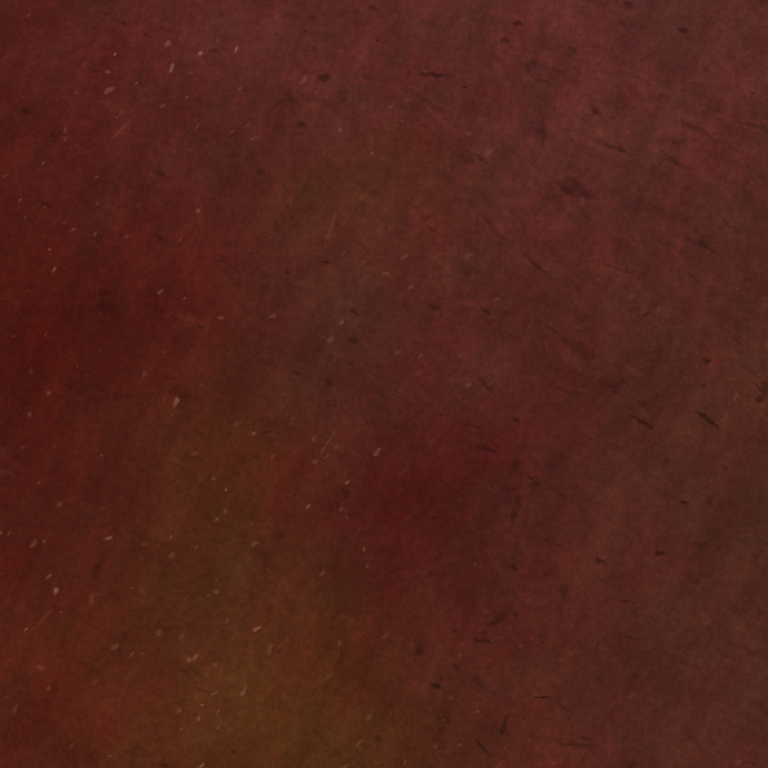
This texture is drawn by a Shadertoy shader. Its source:

```glsl
vec2 hash2(vec2 p) {
    vec3 q = fract(p.xyx * vec3(0.1031, 0.1030, 0.0973));
    q += dot(q, q.yzx + 33.33);
    return fract((q.xx + q.yz) * q.zy);
}

float gradientNoise(vec2 p) {
    vec2 i = floor(p), f = fract(p);
    vec2 u = f * f * f * (f * (f * 6.0 - 15.0) + 10.0);
    vec2 e = vec2(0.0, 1.0);
    float a = dot(hash2(i) * 2.0 - 1.0, f);
    float b = dot(hash2(i + e.yx) * 2.0 - 1.0, f - e.yx);
    float c = dot(hash2(i + e.xy) * 2.0 - 1.0, f - e.xy);
    float d = dot(hash2(i + e.yy) * 2.0 - 1.0, f - e.yy);
    return mix(mix(a, b, u.x), mix(c, d, u.x), u.y);
}

float fbm(vec2 p) {
    float sum = 0.0, amp = 0.6;
    for (int i = 0; i < 5; i++) {
        sum += amp * gradientNoise(p);
        p = mat2(1.6, 1.2, -1.2, 1.6) * p + 7.3;
        amp *= 0.6;
    }
    return sum;
}

// Coordinates along and across a direction
vec2 turn(vec2 p, float angle) {
    float c = cos(angle), s = sin(angle);
    return vec2(c * p.x + s * p.y, c * p.y - s * p.x);
}

// Soft elliptical patch of paint
float patchAt(vec2 p, vec2 center, vec2 radius) {
    vec2 d = (p - center) / radius;
    return exp(-dot(d, d));
}

// Scattered ragged dashes, one candidate per cell
float marks(vec2 p, float cells, float share, float angle, vec2 size, float seed) {
    vec2 ragged = 1.1 * vec2(gradientNoise(p * 95.0 + seed), gradientNoise(p * 95.0 - seed));
    vec2 cell = floor(p * cells);
    float cover = 0.0;
    for (int y = -1; y <= 1; y++)
    for (int x = -1; x <= 1; x++) {
        vec2 id = cell + vec2(x, y);
        vec2 place = hash2(id + seed), kind = hash2(id + seed + 41.7);
        vec2 d = turn(p - (id + place) / cells, angle + (kind.x - 0.5) * 0.9);
        d = d / (size * (0.45 + 0.9 * kind.y)) + ragged;
        float present = step(hash2(id - seed + 90.0).x, share);
        cover = max(cover, present * (0.3 + 0.7 * place.x) * smoothstep(1.15, 0.25, length(d)));
    }
    return cover;
}

void mainImage(out vec4 fragColor, in vec2 fragCoord) {
    vec2 uv = fragCoord / iResolution.xy;
    vec2 p = uv + 0.13 * vec2(fbm(uv * 6.0), fbm(uv * 6.0 + 31.0));

    // Broad fields of red, rose, brown and olive
    vec3 color = vec3(0.320, 0.132, 0.112);
    color = mix(color, vec3(0.285, 0.092, 0.068), patchAt(p, vec2(0.03, 0.56), vec2(0.25, 0.36)));
    color = mix(color, vec3(0.365, 0.178, 0.158), 0.95 * patchAt(p, vec2(0.80, 0.95), vec2(0.42, 0.30)));
    color = mix(color, vec3(0.350, 0.160, 0.142), 0.75 * patchAt(p, vec2(0.38, 0.97), vec2(0.26, 0.16)));
    color = mix(color, vec3(0.295, 0.158, 0.118), patchAt(p, vec2(0.97, 0.30), vec2(0.22, 0.42)));
    color = mix(color, vec3(0.295, 0.155, 0.122), 0.9 * patchAt(p, vec2(0.46, 0.56), vec2(0.11, 0.15)));
    color = mix(color, vec3(0.310, 0.150, 0.095), 0.7 * patchAt(p, vec2(0.46, 0.75), vec2(0.14, 0.09)));
    color = mix(color, vec3(0.320, 0.125, 0.078), 0.85 * patchAt(p, vec2(0.08, 0.08), vec2(0.20, 0.22)));
    color = mix(color, vec3(0.310, 0.150, 0.085), 0.9 * patchAt(p, vec2(0.30, 0.36), vec2(0.12, 0.19)));
    color = mix(color, vec3(0.312, 0.172, 0.080), 0.95 * patchAt(p, vec2(0.38, 0.04), vec2(0.23, 0.21)));
    color = mix(color, vec3(0.290, 0.095, 0.078), 0.85 * patchAt(p, vec2(0.53, 0.34), vec2(0.11, 0.16)));

    // Drifts between red and brown, and between light and dark
    float drift = fbm(uv * 6.0 + 80.0) + 0.6 * fbm(turn(uv, 0.9) * vec2(8.0, 22.0) + 15.0);
    color += drift * vec3(-0.012, 0.028, 0.014);
    color *= 1.0 + 0.22 * fbm(uv * 5.0 + 4.0) + 0.22 * fbm(turn(uv, 1.1) * vec2(11.0, 28.0));

    // Small worn stains
    color *= 1.0 - 0.28 * smoothstep(0.2, 0.6, fbm(uv * 19.0 + 60.0));

    // Brush ridges, strongest at the upper right
    vec2 along = turn(uv + 0.025 * fbm(uv * 9.0), -0.45);
    float ridge = gradientNoise(along * vec2(10.0, 60.0));
    float brushed = 0.3 + 0.7 * patchAt(p, vec2(0.82, 0.80), vec2(0.25, 0.28));
    color *= 1.0 + brushed * (0.17 * ridge - 0.25 * smoothstep(0.25, 0.5, ridge));

    // Dark gouges: falling to the right, rising in the lower left
    float rightSide = smoothstep(0.35, 0.6, uv.x + 0.15 * fbm(uv * 4.0));
    float worn = smoothstep(-0.3, 0.2, fbm(uv * 5.0 + 47.0));
    float gouges = rightSide * marks(uv, 14.0, 0.35, -0.45, vec2(0.020, 0.0032), 5.0);
    gouges = max(gouges, marks(uv, 10.0, 0.25, 0.95, vec2(0.021, 0.0055), 23.0) * smoothstep(0.65, 0.4, uv.y));
    gouges = max(gouges, marks(uv, 28.0, 0.2, -0.3, vec2(0.008, 0.0042), 37.0));
    color = mix(color, vec3(0.155, 0.070, 0.050), 0.65 * gouges * worn);

    // Pale scuffs, scratches and clustered flecks
    float flecked = (0.3 + 0.7 * smoothstep(0.75, 0.4, uv.x)) * smoothstep(-0.25, 0.1, fbm(uv * 4.0 + 22.0));
    float flecks = marks(uv, 26.0, 0.2, 0.75, vec2(0.0068, 0.0036), 71.0);
    flecks = max(flecks, 0.6 * marks(uv, 45.0, 0.15, 0.6, vec2(0.0045, 0.0030), 131.0));
    float scratches = flecked * marks(uv, 9.0, 0.18, 0.95, vec2(0.024, 0.0020), 113.0);
    float scuffs = marks(uv, 12.0, 0.3, -0.55, vec2(0.026, 0.008), 151.0);
    color = mix(color, vec3(0.42, 0.22, 0.165), 0.3 * scuffs);
    color = mix(color, vec3(0.50, 0.30, 0.23), 0.4 * scratches);
    color = mix(color, vec3(0.60, 0.41, 0.33), 0.65 * flecks * flecked);

    // Fine grain
    color *= 1.0 + 0.13 * gradientNoise(uv * 90.0 + 3.0) + 0.14 * gradientNoise(uv * 210.0 + 9.0);
    fragColor = vec4(color, 1.0);
}
```
